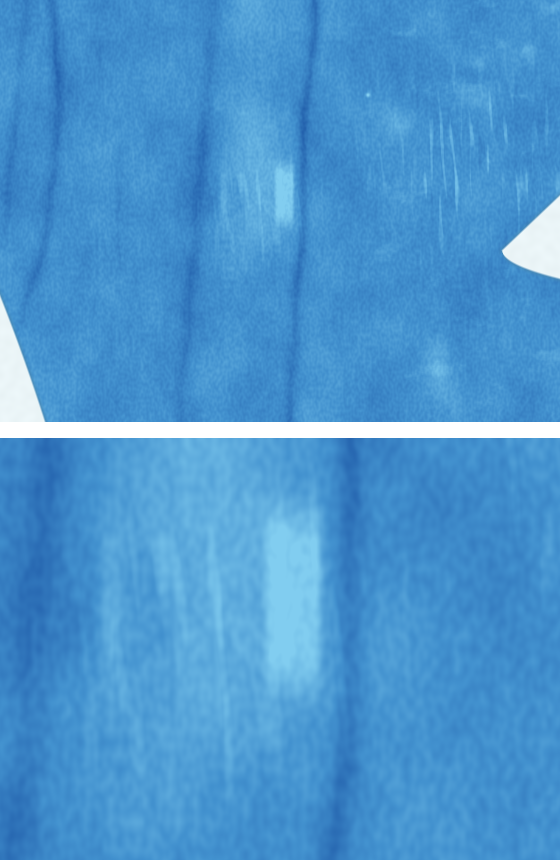
Top: the whole. Bottom: its middle third, enlarged.
Give the GLSL for this texture, as a WebGL 2 fragment shader.

```glsl
#version 300 es
precision highp float;
// Blue dyed cloth with soft vertical folds, worn streaks and pale cut-outs.

#define BASE_BLUE vec3(0.26, 0.57, 0.81)
#define FOLD_BLUE vec3(0.15, 0.40, 0.69)
#define WORN_BLUE vec3(0.45, 0.75, 0.91)
#define PAPER vec3(0.92, 0.96, 0.97)
#define RIM vec3(0.28, 0.53, 0.69)
#define MOTTLE 0.42
#define GRAIN 0.34
#define FOLD_DEPTH 0.75
#define SCRATCHES 0.95
#define WEAR 0.55

uniform vec2 u_resolution;
out vec4 fragColor;

vec2 gradientAt(vec2 cell) {
    vec3 h = fract(cell.xyx * vec3(0.1031, 0.1030, 0.0973));
    h += dot(h, h.yzx + 33.33);
    float angle = 6.2832 * fract((h.x + h.y) * h.z);
    return vec2(cos(angle), sin(angle));
}

// Gradient noise, roughly -0.7 to 0.7
float noise(vec2 p) {
    vec2 i = floor(p), f = fract(p);
    vec2 u = f * f * f * (f * (f * 6.0 - 15.0) + 10.0);
    vec2 e = vec2(0.0, 1.0);
    float low = mix(dot(gradientAt(i), f), dot(gradientAt(i + e.yx), f - e.yx), u.x);
    float high = mix(dot(gradientAt(i + e), f - e), dot(gradientAt(i + 1.0), f - 1.0), u.x);
    return mix(low, high, u.y);
}

float fbm(vec2 p) {
    float sum = 0.0, amp = 1.0;
    for (int i = 0; i < 5; i++) {
        sum += amp * noise(p);
        p = mat2(1.6, 1.2, -1.2, 1.6) * p + 7.3;
        amp *= 0.58;
    }
    return sum;
}

// Soft elliptical spot
float glow(vec2 p, vec2 center, vec2 radius) {
    vec2 d = (p - center) / radius;
    return exp(-dot(d, d));
}

// Dark crease with a thin core and a wide shadow; d is the sideways distance
float crease(float d, float core, float shadow) {
    return 0.6 * exp(-d * d / (core * core)) + 0.4 * exp(-d * d / (shadow * shadow));
}

float folds(vec2 p) {
    float y = p.y;
    float x = p.x + 0.010 * noise(vec2(3.0, y * 6.0)) + 0.004 * noise(p * 25.0);
    float left = crease(x - (-0.049 + 0.487 * y - 0.3175 * y * y), 0.010, 0.022);
    left *= smoothstep(0.18, 0.34, y) * mix(0.75, 1.0, smoothstep(0.6, 0.85, y));
    float edge = crease(x + 0.035 - 0.1 * y, 0.010, 0.025) * smoothstep(0.35, 0.6, y);
    float middle = crease(x - 0.424 - 0.086 * y, 0.014, 0.042);
    middle *= mix(1.0, 0.7, smoothstep(0.6, 0.9, y));
    float bend = 0.687 + 0.055 * y + 0.008 * sin(y * 15.0 + 0.4) * y;
    float main = crease(x - bend, 0.009, 0.022) * mix(0.85, 1.3, smoothstep(0.1, 0.7, y));
    float faint = crease(x - 0.272 - 0.02 * y, 0.007, 0.015) * glow(p, vec2(0.28, 0.46), vec2(1.0, 0.14));
    float vary = 0.95 + 0.5 * noise(p * vec2(9.0, 7.0));
    return vary * (left + 0.55 * edge + 0.85 * middle + main + 0.5 * faint);
}

// Worn light areas: the raised panel between folds and scattered rubbed patches
float wear(vec2 p) {
    float panel = 0.55 * glow(p, vec2(0.61, 0.56), vec2(0.10, 0.24));
    panel += 0.4 * glow(p, vec2(0.585, 0.97), vec2(0.06, 0.22));
    vec2 box = smoothstep(vec2(0.027, 0.09), vec2(0.016, 0.04), abs(p - vec2(0.674, 0.54)));
    panel += 0.85 * box.x * box.y + 0.7 * glow(p, vec2(0.53, 0.53), vec2(0.010, 0.06));
    vec2 q = p + 0.03 * vec2(noise(p * 18.0), noise(p * 18.0 + 40.0));
    float rubbed = glow(q, vec2(1.13, 0.855), vec2(0.04, 0.018)) + glow(q, vec2(1.12, 0.77), vec2(0.06, 0.03));
    rubbed += glow(q, vec2(0.95, 0.71), vec2(0.045, 0.035)) + glow(q, vec2(1.26, 0.87), vec2(0.02, 0.014));
    rubbed += glow(q, vec2(1.31, 0.99), vec2(0.05, 0.02)) + glow(q, vec2(1.04, 0.13), vec2(0.04, 0.08));
    float scattered = smoothstep(0.25, 0.75, fbm(vec2(p.x + p.y, p.y - 0.4 * p.x) * vec2(7.0, 12.0)));
    return panel + WEAR * (rubbed + 0.5 * scattered * smoothstep(0.75, 0.95, p.x));
}

float scratches(vec2 p) {
    float lean = p.x + 0.06 * p.y;
    float lines = smoothstep(0.16, 0.5, noise(vec2(lean * 75.0, p.y * 8.0)));
    lines -= 0.4 * smoothstep(0.2, 0.5, noise(vec2(lean * 60.0 + 31.0, p.y * 7.0)));
    float area = glow(p, vec2(1.13, 0.60), vec2(0.22, 0.20)) + 0.5 * glow(p, vec2(0.60, 0.53), vec2(0.12, 0.13));
    return lines * (area + 0.3 * glow(p, vec2(0.29, 0.5), vec2(0.06, 0.15)));
}

// Signed distance to the pale cut-outs, negative inside
float cutouts(vec2 p) {
    float corner = dot(p - vec2(0.0, 0.30), vec2(0.942, 0.336)) - 0.12 * p.y * (0.30 - p.y);
    vec2 q = p - vec2(1.19, 0.407);
    float upper = (q.y - 0.95 * q.x) * 0.73;
    float lower = (-q.y - 0.183 * sqrt(max(q.x, 0.0))) * 0.85;
    return min(corner, max(max(upper, lower), -q.x));
}

void main() {
    vec2 p = gl_FragCoord.xy / u_resolution.y;
    // Tone: negative is shaded, positive is worn
    float tone = MOTTLE * fbm(p * vec2(6.0, 4.5)) - 0.04;
    tone += GRAIN * (noise(p * vec2(150.0, 95.0)) + 0.5 * noise(p * vec2(70.0, 22.0)));
    tone += wear(p) + SCRATCHES * scratches(p) - FOLD_DEPTH * folds(p);
    tone += 1.6 * glow(p, vec2(0.872, 0.775), vec2(0.005));
    vec3 color = mix(BASE_BLUE, FOLD_BLUE, clamp(-tone, 0.0, 1.1));
    color = mix(color, WORN_BLUE, clamp(tone, 0.0, 1.3));
    // Cut-outs with a thin dull rim
    float d = cutouts(p), soft = max(0.003, 1.0 / u_resolution.y);
    color = mix(color, RIM, 0.7 * exp(-d * d / 0.00003));
    vec3 paper = PAPER + 0.02 * noise(p * 40.0);
    fragColor = vec4(mix(paper, color, smoothstep(-soft, soft, d)), 1.0);
}
```
